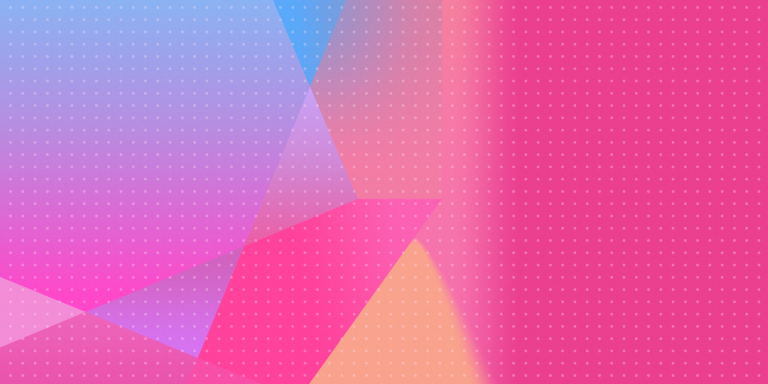
Write a WebGL 2 fragment shader that draws this background.

```glsl
#version 300 es
precision highp float;
// Crossing translucent facets over a glowing pink field with a fine dot grid.
uniform vec2 u_resolution;
out vec4 outColor;

const vec3 FIELD = vec3(0.92, 0.245, 0.565);
const vec3 HOT_PINK = vec3(1.0, 0.26, 0.61);
const vec3 ORANGE = vec3(0.975, 0.635, 0.55);
const float DOT_PITCH = 0.03195;

float hash(vec2 p) {
    return fract(sin(dot(p, vec2(127.1, 311.7))) * 43758.5453);
}

// Antialiased half plane: 1 on the right of the line a -> b, with y down.
float side(vec2 p, vec2 a, vec2 b, float px) {
    vec2 d = normalize(b - a);
    float dist = d.x * (p.y - a.y) - d.y * (p.x - a.x);
    return smoothstep(-0.7 * px, 0.7 * px, dist);
}

vec3 ramp3(vec3 a, vec3 b, vec3 c, float middle, float t) {
    return mix(mix(a, b, clamp(t / middle, 0.0, 1.0)), c,
               clamp((t - middle) / (1.0 - middle), 0.0, 1.0));
}

// Pink field, soft vertical glow and the curved orange wedge.
vec3 backdrop(vec2 p) {
    vec3 glowColor = ramp3(vec3(0.96, 0.50, 0.62), vec3(0.965, 0.46, 0.67),
                           vec3(0.96, 0.43, 0.68), 0.5, p.y);
    vec3 color = mix(FIELD, glowColor, 1.0 - smoothstep(1.17, 1.37, p.x));
    float drop = clamp((p.y - 0.62) / 0.38, 0.0, 1.0);
    float edge = 1.08 + 0.18 * pow(drop, 0.75);
    float blur = 0.008 + 0.035 * drop;
    float wedge = 1.0 - smoothstep(edge - blur, edge + blur, p.x);
    return mix(color, ORANGE, wedge * smoothstep(0.61, 0.64, p.y));
}

// Facets above the rising diagonal.
vec3 upperFacets(vec2 p, float right1, float right2, float below4) {
    vec3 sky = ramp3(vec3(0.54, 0.70, 0.95), vec3(0.72, 0.55, 0.88),
                     vec3(1.0, 0.28, 0.79), 0.44, p.y / 0.77);
    vec3 blue = mix(vec3(0.35, 0.66, 0.98), vec3(0.46, 0.62, 0.88),
                    smoothstep(0.75, 0.90, p.x));
    vec3 lilac = ramp3(vec3(0.78, 0.64, 0.97), vec3(0.82, 0.53, 0.83),
                       vec3(0.92, 0.37, 0.65), 0.5, (p.y - 0.23) / 0.40);
    vec3 mauve = mix(vec3(0.59, 0.58, 0.80), vec3(0.86, 0.50, 0.65),
                     smoothstep(0.82, 1.15, p.x));
    vec3 salmon = mix(mauve, vec3(0.95, 0.485, 0.645), smoothstep(0.0, 0.46, p.y));
    vec3 color = mix(mix(sky, blue, right1), mix(lilac, salmon, right1), right2);
    return mix(color, vec3(0.95, 0.55, 0.84), below4);
}

// Facets below the rising diagonal.
vec3 lowerFacets(vec2 p, float right2, float below4) {
    vec3 violet = mix(vec3(0.82, 0.39, 0.75), vec3(0.84, 0.45, 0.94),
                      smoothstep(0.66, 0.92, p.y));
    vec3 rose = mix(vec3(0.93, 0.39, 0.73), vec3(0.92, 0.33, 0.68),
                    smoothstep(0.82, 1.0, p.y));
    vec3 pink = mix(HOT_PINK, vec3(0.985, 0.38, 0.70),
                    smoothstep(0.75, 1.10, p.x + 0.25 * (0.65 - p.y)));
    vec3 corner = vec3(0.97, 0.31, 0.66);
    return mix(mix(violet, rose, below4), mix(pink, corner, below4), right2);
}

float dotGrid(vec2 p, vec2 origin, float pitch, float radius, float px) {
    vec2 cell = (fract((p - origin) / pitch + 0.5) - 0.5) * pitch;
    return 1.0 - smoothstep(radius - px * 0.6, radius + px * 0.6, length(cell));
}

void main() {
    float px = 1.0 / u_resolution.y;
    // Canvas-height units, with y measured downward.
    vec2 p = gl_FragCoord.xy * px;
    p.y = 1.0 - p.y;

    // Long lines whose crossings form the facets.
    float right1 = side(p, vec2(0.932, 0.518), vec2(0.711, 0.0), px);
    float right2 = side(p, vec2(0.515, 0.932), vec2(0.901, 0.0), px);
    float below3 = side(p, vec2(0.0, 0.905), vec2(0.932, 0.518), px);
    float below4 = side(p, vec2(0.0, 0.721), vec2(0.515, 0.932), px);
    below3 = min(below3, smoothstep(0.518 - px, 0.518 + px, p.y));

    vec3 facets = mix(upperFacets(p, right1, right2, below4),
                      lowerFacets(p, right2, below4), below3);
    float inside = min(side(p, vec2(1.151, 0.518), vec2(0.805, 1.0), px),
                       1.0 - smoothstep(1.151 - px, 1.151 + px, p.x));
    vec3 color = mix(backdrop(p), facets, inside);

    // Pale dots and a trace of grain.
    float dots = dotGrid(p, vec2(0.0275, 0.0193), DOT_PITCH, 0.0037, px);
    color = mix(color, vec3(1.0, 0.88, 0.97), 0.32 * dots);
    color += (hash(floor(p * 256.0)) - 0.5) * 0.008;
    outColor = vec4(clamp(color, 0.0, 1.0), 1.0);
}
```
